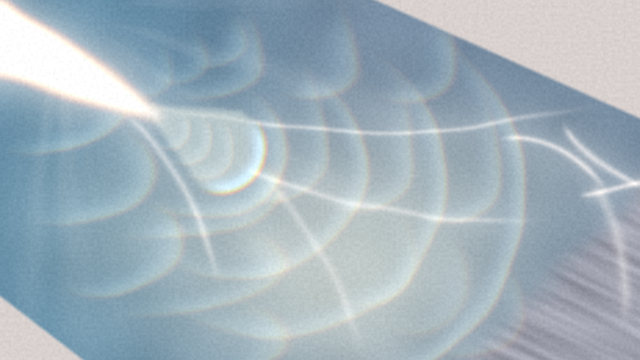
Reproduce this background procedurally as a WebGL 2 fragment shader.

```glsl
#version 300 es
precision highp float;
// Sunlight refracted through glass onto paper: a white beam narrows to a droplet,
// then fans out in curved caustic fronts across a blue shadow with pale corners.
// Fronts are partial ellipses, rays are bent chords; colour offsets make the fringes.
uniform vec2 u_resolution;
out vec4 outColor;

const vec3 PAPER = vec3(0.85, 0.82, 0.81);
const vec3 DEEP_BLUE = vec3(0.35, 0.53, 0.64);
const vec3 SLATE = vec3(0.44, 0.53, 0.62);
const vec3 PALE = vec3(0.75, 0.79, 0.78);
const vec3 LAVENDER = vec3(0.63, 0.63, 0.68);
const vec3 WARM = vec3(1.0, 0.95, 0.92);
const vec3 COOL = vec3(0.88, 1.0, 0.96);

vec2 gradient(vec2 cell) {
  float h = fract(sin(dot(cell, vec2(127.1, 311.7))) * 43758.55);
  return vec2(cos(h * 6.2832), sin(h * 6.2832));
}

float noise(vec2 p) {
  vec2 i = floor(p), f = fract(p), u = f * f * (3.0 - 2.0 * f), e = vec2(1, 0);
  float low = mix(dot(gradient(i), f), dot(gradient(i + e), f - e), u.x);
  float high = mix(dot(gradient(i + e.yx), f - e.yx), dot(gradient(i + 1.0), f - 1.0), u.x);
  return mix(low, high, u.y);
}

float blob(vec2 p, vec2 center, vec2 radius) {
  vec2 q = (p - center) / radius;
  return exp(-dot(q, q));
}

// Bright line with a crisp outer side, a soft inner side and split colours.
vec3 fringe(float d, float width, float spread) {
  vec3 e = d + spread * vec3(-1, 0, 1);
  vec3 side = mix(vec3(width * 3.5), vec3(width), smoothstep(-width, width, e));
  return exp(-e * e / (side * side));
}

// Lower-right part of an ellipse whose upper half is stretched by lift.
vec3 front(vec2 p, vec2 center, vec2 radius, float lift, float width) {
  vec2 q = (p - center) / radius;
  q.y /= q.y > 0.0 ? lift : 1.0;
  float d = (length(q) - 1.0) * min(radius.x, radius.y);
  float a = atan(q.y, q.x);
  float visible = smoothstep(-2.4, -1.2, a) * (1.0 - smoothstep(0.1, 1.1, a));
  return fringe(d, width, width * 0.55) * visible;
}

// Soft line from a to b, bowed sideways by bend.
float ray(vec2 p, vec2 a, vec2 b, float bend, float width) {
  vec2 chord = b - a, dir = normalize(chord), q = p - a;
  float t = dot(q, chord) / dot(chord, chord);
  float d = dot(q, vec2(-dir.y, dir.x)) - bend * 4.0 * t * (1.0 - t);
  float ends = smoothstep(-0.05, 0.12, t) * (1.0 - smoothstep(0.75, 1.08, t));
  return ends * (exp(-d * d / (width * width)) + 0.3 * exp(-abs(d) / (width * 4.0)));
}

float taper(vec2 p, vec2 a, vec2 b, float ra, float rb) {
  float t = clamp(dot(p - a, b - a) / dot(b - a, b - a), 0.0, 1.0);
  return length(p - mix(a, b, t)) - mix(ra, rb, t);
}

vec3 screen(vec3 base, vec3 light) {
  return 1.0 - (1.0 - base) * (1.0 - clamp(light, 0.0, 1.0));
}

vec3 shadowTone(vec2 p) {
  vec3 c = mix(DEEP_BLUE, SLATE, smoothstep(0.1, 1.1, p.x));
  c = mix(c, PALE, 0.98 * blob(p, vec2(0.95, 0.25), vec2(0.50, 0.38)));
  c = mix(c, PALE, 0.35 * blob(p, vec2(0.4, 0.4), vec2(0.4, 0.3)));
  c = mix(c, PALE, 0.3 * blob(p, vec2(1.3, 0.5), vec2(0.4, 0.2)));
  // Striped violet zone at the lower right
  float s = dot(p - vec2(1.48, 0.2), vec2(0.707, -0.707)) + 0.03 * noise(p * 9.0);
  float streak = noise(vec2(p.x * 3.0 - p.y * 1.5, (p.y + 0.5 * p.x) * 42.0));
  float zone = smoothstep(-0.03, 0.07, s);
  return mix(c, LAVENDER + 0.17 * streak, zone * 0.9);
}

vec3 fronts(vec2 p) {
  vec3 sum = vec3(0);
  for (int n = 0; n < 4; n++) {
    float i = float(n);
    sum += 0.30 * front(p, vec2(0.556 + 0.1 * i, 0.583 - 0.042 * i),
                        vec2(0.231 + 0.122 * i, 0.18 + 0.125 * i), 1.0, 0.009);
  }
  for (int n = 0; n < 3; n++) {
    float i = float(n);
    sum += 0.22 * front(p, vec2(0.76 + 0.243 * i, 0.56 - 0.03 * i), vec2(0.135, 0.11), 2.8, 0.009);
    sum += 0.20 * front(p, vec2(0.58 + 0.273 * i, 0.81), vec2(0.13, 0.075), 2.6, 0.009);
    vec2 shelf = p + vec2(0, -0.1 * (p.x - 0.2));
    sum += 0.27 * front(shelf, vec2(0.14 + 0.08 * i, 0.70 - 0.204 * i), vec2(0.2, 0.11), 1.3, 0.009);
    sum += 0.25 * front(shelf, vec2(0.49 + 0.01 * i, 0.42 - 0.21 * i), vec2(0.27, 0.105), 1.2, 0.009);
    sum += 0.14 * front(p, vec2(0.38 + 0.1 * i, 0.79 + 0.04 * i), vec2(0.09, 0.05), 2.0, 0.007);
    sum += 0.14 * front(p, vec2(1.0 + 0.15 * i, 0.28 - 0.07 * i), vec2(0.14, 0.12), 1.3, 0.012);
  }
  return sum * COOL;
}

vec3 rays(vec2 p) {
  float sum = 0.36 * ray(p, vec2(0.42, 0.71), vec2(1.62, 0.70), -0.07, 0.007);
  sum += 0.34 * ray(p, vec2(0.66, 0.55), vec2(1.48, 0.39), -0.055, 0.009);
  sum += 0.38 * ray(p, vec2(0.347, 0.69), vec2(0.613, 0.22), 0.04, 0.010);
  sum += 0.26 * ray(p, vec2(0.75, 0.49), vec2(1.01, 0.03), 0.03, 0.012);
  sum += 0.50 * ray(p, vec2(1.40, 0.615), vec2(1.69, 0.47), 0.045, 0.008);
  sum += 0.45 * ray(p, vec2(1.56, 0.65), vec2(1.80, 0.47), -0.02, 0.009);
  sum += 0.45 * ray(p, vec2(1.62, 0.46), vec2(1.84, 0.51), -0.01, 0.008);
  sum += 0.30 * ray(p, vec2(1.66, 0.49), vec2(1.73, 0.10), 0.03, 0.016);
  // Faint fan spreading below the source
  vec2 q = p - vec2(0.16, 0.98);
  float fan = noise(vec2(atan(q.x, -q.y) * 11.0, 2.5));
  sum += 0.22 * max(fan, 0.0) * smoothstep(0.1, 0.3, length(q)) * exp(-length(q) * 0.7);
  return sum * WARM;
}

void main() {
  vec2 p = gl_FragCoord.xy / u_resolution.y;
  vec2 w = p + 0.018 * vec2(noise(p * 5.0), noise(p * 5.0 + 17.0));
  vec3 c = shadowTone(p);
  c = screen(c + 0.05 * noise(p * 6.0), fronts(w) + rays(w));

  // Droplet of light with a rainbow rim and inner rings
  vec2 focus = vec2(0.61, 0.59);
  float drop = taper(p, vec2(0.43, 0.69), focus, 0.025, 0.122);
  c = mix(c, vec3(0.80, 0.85, 0.84), 0.65 * (1.0 - smoothstep(-0.02, 0.008, drop)));
  vec2 toRim = normalize(p - focus + 0.0001);
  float lit = smoothstep(0.1, 0.8, dot(toRim, vec2(0.8, -0.6)));
  c += lit * (fringe(drop, 0.007, 0.006) * 0.22 - 0.09 * vec3(0, 0.4, 1) * exp(-pow(drop / 0.007 - 0.5, 2.0)));
  for (int n = 0; n < 3; n++) {
    float i = float(n);
    c = screen(c, 0.25 * front(w, vec2(0.47 + 0.045 * i, 0.645 - 0.025 * i), vec2(0.05 + 0.017 * i), 1.0, 0.007));
  }

  // White beam, its halo and warm edge
  float beam = taper(w, vec2(-0.02, 0.90), vec2(0.43, 0.69), 0.105, 0.022);
  vec3 edge = beam + 0.006 * vec3(-1, 0, 1);
  float tip = 1.0 - 0.65 * smoothstep(0.34, 0.50, p.x);
  c = screen(c, tip * (1.0 - smoothstep(-0.035, 0.012, edge)) + 0.5 * exp(-max(edge, 0.0) * 16.0) * tip);

  // Sunlit paper beyond both shadow edges, then grain
  float upper = dot(p - vec2(1.042, 1.0), vec2(0.408, 0.913));
  float lower = dot(p - vec2(0.0, 0.178), vec2(-0.61, -0.792));
  c = mix(c, PAPER, smoothstep(-0.007, 0.007, max(upper, lower)));
  float grain = noise(p * 130.0) + 0.6 * noise(p * vec2(70.0, 85.0));
  outColor = vec4(clamp(c + 0.035 * grain, 0.0, 1.0), 1.0);
}
```
